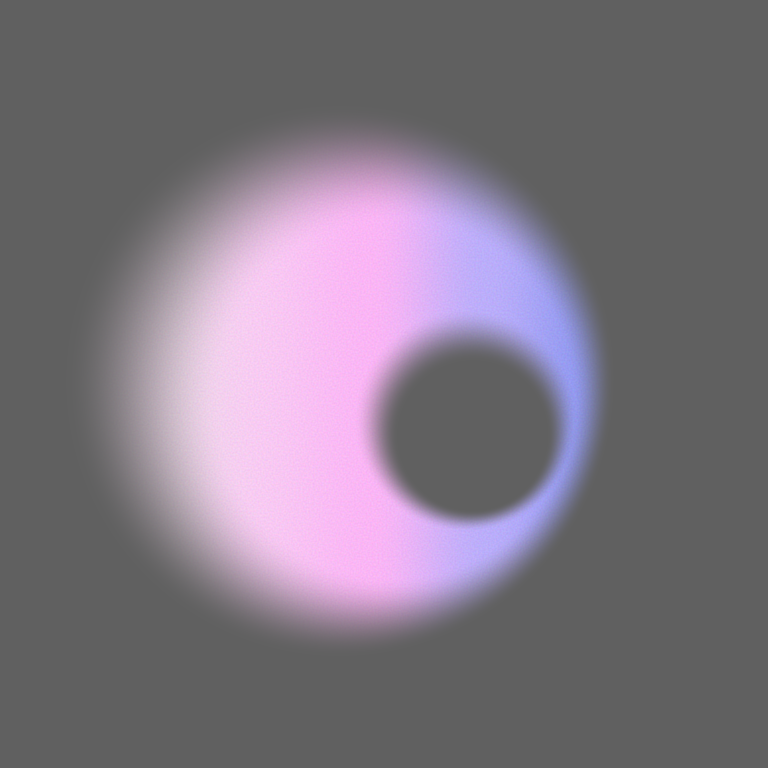
Give the GLSL for this background, as a WebGL 2 fragment shader.

```glsl
#version 300 es
precision highp float;
// A soft glowing disc on flat grey, pierced by an off-centre round hole.
// Each edge is a circle distance whose blur width changes with direction;
// the disc takes a horizontal cream-pink-violet ramp and fine gradient-noise grain.
uniform vec2 u_resolution;
out vec4 fragColor;

vec2 randomGradient(vec2 cell) {
    vec3 p = fract(cell.xyx * vec3(0.1031, 0.1030, 0.0973));
    p += dot(p, p.yzx + 33.33);
    float angle = 6.28318 * fract((p.x + p.y) * p.z);
    return vec2(cos(angle), sin(angle));
}

float gradientNoise(vec2 p) {
    vec2 cell = floor(p), f = fract(p);
    vec2 w = f * f * f * (f * (f * 6.0 - 15.0) + 10.0);
    float a = dot(randomGradient(cell), f);
    float b = dot(randomGradient(cell + vec2(1, 0)), f - vec2(1, 0));
    float c = dot(randomGradient(cell + vec2(0, 1)), f - vec2(0, 1));
    float d = dot(randomGradient(cell + 1.0), f - 1.0);
    return mix(mix(a, b, w.x), mix(c, d, w.x), w.y);
}

// Coverage of a circle, blurred most toward softSide; blur = (least, most)
float softCircle(vec2 p, float radius, vec2 softSide, vec2 blur) {
    float len = length(p);
    float facing = dot(p / max(len, 1e-4), normalize(softSide));
    float width = mix(blur.x, blur.y, 0.5 + 0.5 * facing);
    return 1.0 - smoothstep(-width, width, len - radius);
}

// Horizontal ramp from cream through pink to periwinkle
vec3 discColor(float x) {
    vec3 color = mix(vec3(0.93, 0.84, 0.91), vec3(0.97, 0.80, 0.95), smoothstep(0.22, 0.34, x));
    color = mix(color, vec3(0.98, 0.71, 0.96), smoothstep(0.31, 0.49, x));
    color = mix(color, vec3(0.73, 0.68, 0.98), smoothstep(0.48, 0.64, x));
    return mix(color, vec3(0.57, 0.60, 0.94), smoothstep(0.63, 0.77, x));
}

void main() {
    // Square, centred canvas units
    vec2 uv = (gl_FragCoord.xy - 0.5 * u_resolution) / min(u_resolution.x, u_resolution.y) + 0.5;

    // Disc minus hole
    float disc = softCircle(uv - vec2(0.479, 0.492), 0.293, vec2(-0.9, 0.3), vec2(0.026, 0.105));
    float hole = softCircle(uv - vec2(0.611, 0.443), 0.1215, vec2(-0.4, 0.9), vec2(0.013, 0.036));
    float glow = disc * (1.0 - hole);

    // Fine tinted grain, only where the disc glows
    vec2 q = uv * 390.0;
    vec3 grain = vec3(gradientNoise(q), gradientNoise(q + 57.3), gradientNoise(q + 113.7));
    vec3 lit = discColor(uv.x) + 0.05 * grain;

    fragColor = vec4(mix(vec3(0.378), lit, glow), 1.0);
}
```
